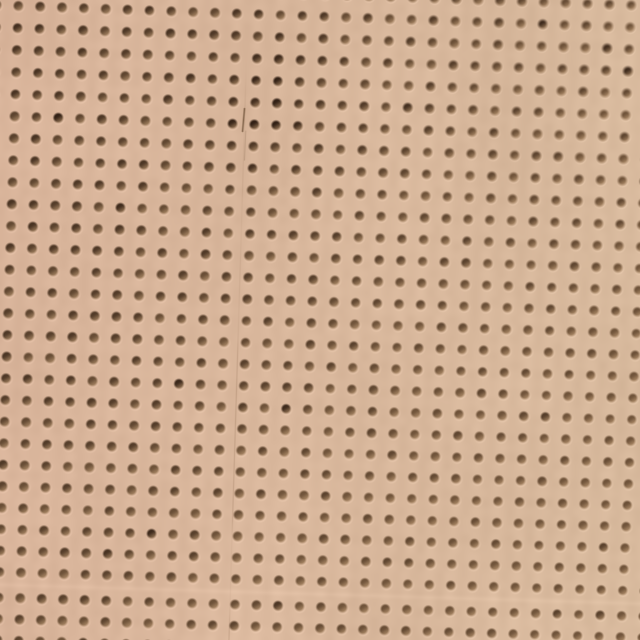
This texture is drawn by a Shadertoy shader. Its source:

```glsl
const float PITCH = 0.03414;       // hole spacing, as a share of the canvas
const float HOLE_RADIUS = 0.205;   // in units of the pitch
const float EDGE_SOFTNESS = 0.07;
const float PANEL_GAP_ROW = 26.5;

const vec3 BOARD = vec3(0.853, 0.722, 0.618);
const vec3 LIT_WALL = vec3(0.63, 0.50, 0.37);
const vec3 SHADE = vec3(0.44, 0.33, 0.23);
const vec3 DEEP_SHADE = vec3(0.20, 0.13, 0.085);

float hash(vec2 p) {
    vec3 q = fract(p.xyx * vec3(0.1031, 0.1030, 0.0973));
    q += dot(q, q.yzx + 33.33);
    return fract((q.x + q.y) * q.z);
}

float noise(vec2 p) {
    vec2 cell = floor(p);
    vec2 f = fract(p);
    f = f * f * (3.0 - 2.0 * f);
    float low = mix(hash(cell), hash(cell + vec2(1, 0)), f.x);
    float high = mix(hash(cell + vec2(0, 1)), hash(cell + vec2(1, 1)), f.x);
    return mix(low, high, f.y);
}

// Slightly tilted, converging grid; maps column and row to pitch units
vec2 gridPoint(vec2 c) {
    float gap = 0.19 * smoothstep(-0.5, 0.5, c.y - PANEL_GAP_ROW);
    float x = 0.839 + c.x - c.y * (0.0332 + 0.00063 * c.x);
    float y = 0.267 + 1.0145 * c.y - 0.00069 * c.y * c.y
            + c.x * (0.0351 - 0.00023 * c.y) + gap;
    return vec2(x, y);
}

// Inverse of gridPoint by fixed-point iteration
vec2 gridCoord(vec2 p) {
    vec2 c = p;
    for (int k = 0; k < 8; k++) c += p - gridPoint(c);
    return c;
}

float segmentDistance(vec2 p, vec2 a, vec2 b) {
    vec2 ab = b - a;
    return length(p - a - ab * clamp(dot(p - a, ab) / dot(ab, ab), 0.0, 1.0));
}

float stroke(float dist, float halfWidth, float blur) {
    return 1.0 - smoothstep(halfWidth - blur, halfWidth + blur, dist);
}

float spot(vec2 p, vec2 centre, float size) {
    vec2 d = (p - centre) / size;
    return exp(-dot(d, d));
}

// Uneven warm light, faint mottling and column streaks
vec3 boardColour(vec2 uv, vec2 coord) {
    float tone = 0.025 * (noise(uv * 5.0) - 0.5) + 0.018 * (noise(uv * 70.0) - 0.5);
    tone += 0.008 * cos(6.28318 * coord.x) - 0.012 * spot(uv, vec2(0.0, 0.35), 0.45);
    vec3 tint = mix(vec3(0.005, -0.008, -0.005), vec3(-0.004, 0.008, 0.0), uv.x);
    return BOARD + tint + tone;
}

// Holes are darkest at the upper left, with scattered deeper ones
float holeDepth(vec2 uv, vec2 id) {
    float depth = 0.55 - 0.4 * uv.x - 0.3 * uv.y;
    depth += 0.45 * (hash(id) - 0.5) + 0.55 * spot(uv, vec2(0.41, 0.16), 0.09);
    depth += 0.5 * step(0.985, hash(id + 71.0));
    return clamp(depth, 0.0, 1.0);
}

vec3 drawHole(vec3 base, vec2 d, float depth, float radius, float blur) {
    float dist = length(d);
    float lit = dot(d, vec2(0.5, 0.866)) / radius;
    vec3 shade = mix(SHADE, DEEP_SHADE, depth);
    vec3 wall = mix(LIT_WALL, SHADE, 0.7 * depth);
    vec3 inside = mix(shade, wall, smoothstep(-0.5, 1.0, lit));
    float rim = stroke(abs(dist - radius - 0.08), 0.03, 0.05) * max(lit, 0.0);
    return mix(base + 0.025 * rim, inside, stroke(dist, radius, blur));
}

void mainImage(out vec4 fragColor, in vec2 fragCoord) {
    vec2 uv = fragCoord / iResolution.xy;
    uv.y = 1.0 - uv.y;             // rows are counted from the top
    float pixel = 1.0 / (iResolution.y * PITCH);
    vec2 p = uv / PITCH;
    vec2 coord = gridCoord(p);
    vec2 id = floor(coord + 0.5);
    vec3 colour = boardColour(uv, coord);

    // Panel joints
    float joint = abs(coord.x - 10.5 - 0.01 * coord.y);
    float wear = smoothstep(0.2, 0.8, noise(vec2(3.0, uv.y * 14.0)));
    colour -= 0.06 * (0.4 + wear) * stroke(joint, 0.025, pixel)
            * smoothstep(2.0, 6.0, coord.y);
    colour += 0.025 * stroke(abs(coord.y - PANEL_GAP_ROW), 0.06, 0.06 + pixel);

    // Crack along the upright joint
    float crack = segmentDistance(uv, vec2(0.382, 0.17), vec2(0.379, 0.205)) / PITCH;
    float hairline = segmentDistance(uv, vec2(0.384, 0.205), vec2(0.382, 0.25)) / PITCH;
    colour = mix(colour, SHADE, 0.8 * stroke(crack, 0.035, pixel));
    colour = mix(colour, SHADE, 0.25 * stroke(hairline, 0.02, pixel));

    // Holes, softer towards the upper right
    float radius = HOLE_RADIUS * (1.03 - 0.07 * uv.x + 0.06 * (hash(id + 19.0) - 0.5));
    float blur = max(EDGE_SOFTNESS + 0.04 * spot(uv, vec2(1.0, 0.0), 0.4), pixel);
    colour = drawHole(colour, p - gridPoint(id), holeDepth(uv, id), radius, blur);
    fragColor = vec4(colour, 1.0);
}
```
